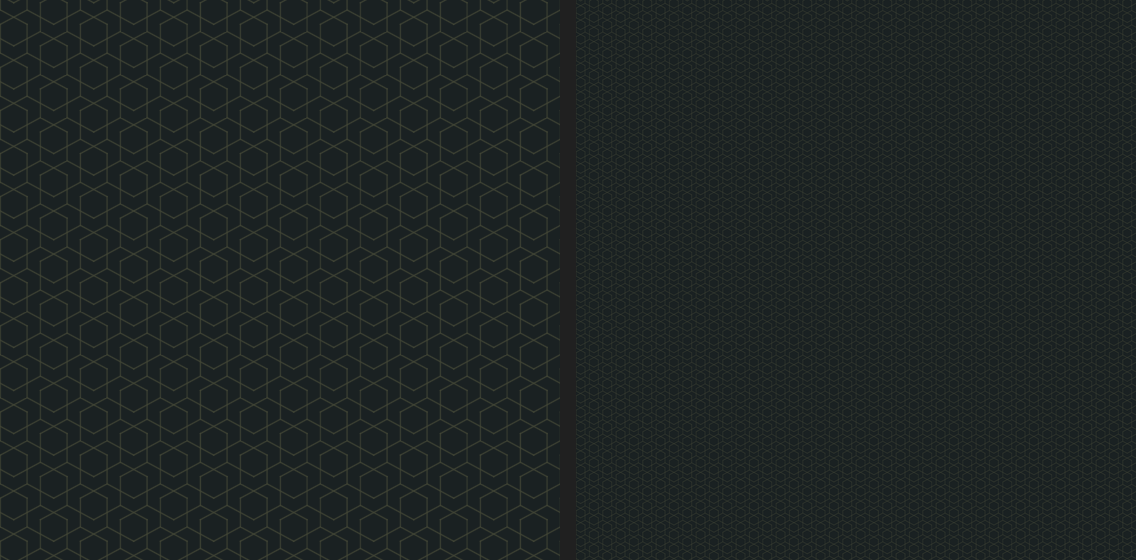
Left, the tile; right, the same tile 3 across and 3 down.
This pattern is drawn by a WebGL 1 fragment shader. Its source:

```glsl
precision highp float;
// Thin olive hexagons on dark slate, tied into a lattice of interlocking honeycombs.
// Two interleaved rectangular grids carry the same mirrored motif of three strokes;
// strokes are translucent, so crossings glow, and upright ones vary by column.

uniform vec2 u_resolution;

const vec2 REPEATS = vec2(7.0, 13.0);      // whole motif repeats across and down
const vec2 CELL = vec2(6.0, 6.0);          // lattice units in one repeat
const vec2 PHASE = vec2(1.03, 1.61);       // first hexagon centre, in lattice units
const float HALF_WIDTH = 0.0011;           // half the line width, in canvas units
const float BLUR = 0.0015;                 // softness of the line edge
const float OPACITY = 0.86;                // strength of a single stroke
const vec3 SLATE = vec3(0.102, 0.129, 0.133);
const vec3 OLIVE = vec3(0.262, 0.276, 0.210);

float hash(vec2 p) {
  return fract(sin(dot(p, vec2(127.1, 311.7))) * 4375.5);
}

float segmentDistance(vec2 p, vec2 a, vec2 b) {
  vec2 along = b - a;
  float t = clamp(dot(p - a, along) / dot(along, along), 0.0, 1.0);
  return length(p - a - along * t);
}

// Coverage of a soft stroke whose ends are given in lattice units.
float stroke(vec2 p, vec2 a, vec2 b, vec2 unit, float blur) {
  float d = segmentDistance(p * unit, a * unit, b * unit);
  return 1.0 - smoothstep(HALF_WIDTH - blur, HALF_WIDTH + blur, d);
}

// Light let through half a hexagon: its side, its base and one crossing arm.
float halfMotif(vec2 p, vec2 unit, float blur, float sideOpacity) {
  float side = stroke(p, vec2(1.0, 1.0), vec2(1.0, -3.0), unit, blur);
  float base = stroke(p, vec2(0.0, -2.0), vec2(2.0, 0.0), unit, blur);
  float arm = stroke(p, vec2(-1.0, 1.0), vec2(1.0, 3.0), unit, blur);
  return (1.0 - sideOpacity * side) * (1.0 - OPACITY * max(base, arm));
}

// Combined opacity of both grids and both mirrored halves.
float latticeInk(vec2 p, vec2 unit, float blur) {
  float through = 1.0;
  for (int i = 0; i < 2; i++) {
    float grid = float(i);
    vec2 shifted = p - 0.5 * CELL * grid + 0.5 * CELL;
    vec2 local = mod(shifted, CELL) - 0.5 * CELL;
    float column = mod(floor(shifted.x / CELL.x), REPEATS.x);
    for (int j = 0; j < 2; j++) {
      float flip = 1.0 - 2.0 * float(j);
      float fade = hash(vec2(column + 0.5 * grid, flip));
      float sideOpacity = OPACITY * mix(0.72, 1.0, fade);
      through *= halfMotif(local * vec2(flip, 1.0), unit, blur, sideOpacity);
    }
  }
  return 1.0 - through;
}

void main() {
  vec2 uv = gl_FragCoord.xy / u_resolution;
  vec2 unit = 1.0 / (REPEATS * CELL);
  float pixel = 1.0 / min(u_resolution.x, u_resolution.y);
  float blur = max(BLUR, 0.7 * pixel);

  float ink = latticeInk(uv / unit - PHASE, unit, blur);
  gl_FragColor = vec4(mix(SLATE, OLIVE, ink), 1.0);
}
```
